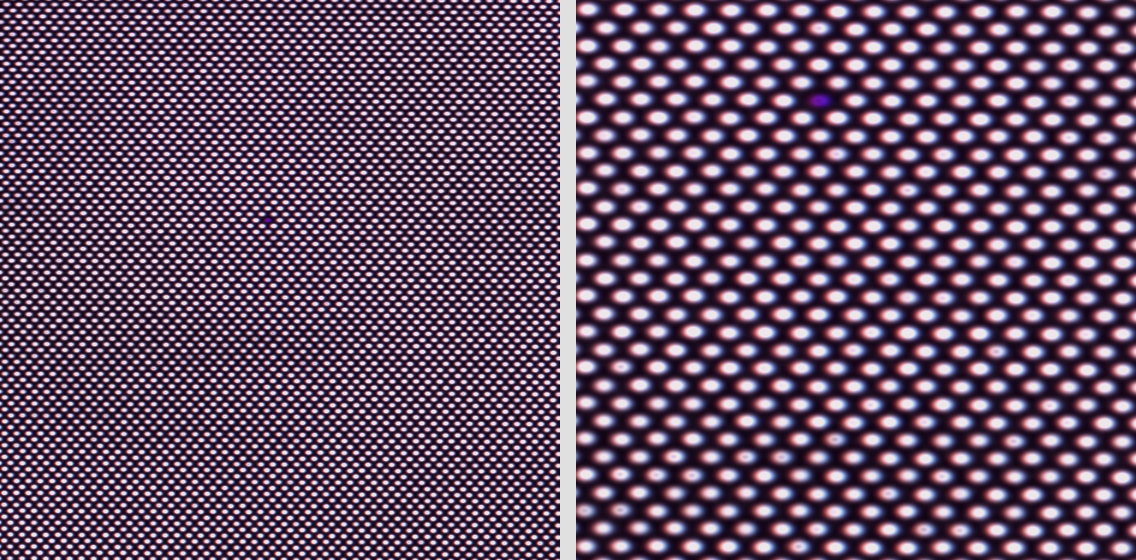
Left: the whole. Right: its middle third, enlarged.
This pattern is drawn by a Shadertoy shader. Its source:

```glsl
// Staggered lattice of small glowing oval lamps on a near-black violet ground.
// Each lamp is a soft ellipse evaluated per colour channel with a sideways
// offset, giving faint red and blue fringes; hashes and noise vary the lamps.

const vec2  GRID        = vec2(47.0, 94.0);    // lamps across, rows up
const vec2  PHASE       = vec2(0.03, -0.54);   // lattice offset in cells
const float TILT        = 0.005;               // lattice rotation, radians
const vec2  RADIUS_LOW  = vec2(0.255, 0.188);  // lamp radii at the bottom, in columns
const vec2  RADIUS_HIGH = vec2(0.295, 0.172);  // lamp radii at the top
const vec3  FRINGE      = vec3(-0.036, 0.006, 0.027); // channel offsets in x
const vec3  SPREAD      = vec3(1.01, 0.96, 0.99);     // channel radius scale
const float FALLOFF     = 2.7;                 // edge steepness
const float JITTER      = 0.035;               // lamp position wander
const float GRAIN       = 0.04;
const float ROW_VARIATION   = 0.10;            // brightness change between rows
const float BROAD_VARIATION = 0.26;            // slow brightness change
const vec3  GROUND      = vec3(0.068, 0.022, 0.065);
const vec3  GLOW        = vec3(0.030, 0.022, 0.065);
const vec3  LAMP        = vec3(1.04, 1.02, 1.02);
const vec3  PEAK        = vec3(0.93, 0.90, 0.92);
const vec3  FAULT_TINT  = vec3(0.34, 0.05, 0.62);
const vec2  FAULT_CELL  = vec2(22.0, 56.0);    // the one failing lamp

float hash(vec2 p) {
    vec3 q = fract(vec3(p.xyx) * 0.1031);
    q += dot(q, q.yzx + 33.33);
    return fract((q.x + q.y) * q.z);
}

float noise(vec2 p) {
    vec2 i = floor(p), f = fract(p);
    f = f * f * (3.0 - 2.0 * f);
    return mix(mix(hash(i), hash(i + vec2(1, 0)), f.x),
               mix(hash(i + vec2(0, 1)), hash(i + vec2(1, 1)), f.x), f.y);
}

// Soft ellipse profile for one colour channel
float lampProfile(vec2 q, vec2 radius) {
    return exp(-pow(length(q / radius), FALLOFF));
}

// Light of the nearest lamp in one row
vec3 rowLight(vec2 p, float row, vec2 radius, float fringeAmount) {
    float stagger = 0.5 * mod(row, 2.0);
    vec2 cell = vec2(floor(p.x + stagger), row);
    vec2 q = p - cell - 0.5 + vec2(stagger, 0.0);
    q.y *= GRID.x / GRID.y;

    // Glow is widest along the row
    vec2 spread = q * vec2(1.9, 4.2);
    vec3 glow = GLOW * exp(-dot(spread, spread));

    float seed = hash(cell + 17.0);
    q += JITTER * (vec2(seed, hash(cell + 71.0)) - 0.5);
    vec3 light;
    for (int c = 0; c < 3; c++) {
        vec2 shift = vec2(FRINGE[c] * fringeAmount, 0.0);
        light[c] = lampProfile(q - shift, radius * SPREAD[c]);
    }

    // Uneven brightness, with a dull spot in the heart of some lamps
    light *= LAMP * mix(0.92, 1.14, hash(cell + 5.0));
    light *= 1.0 + ROW_VARIATION * (hash(vec2(row, 9.0)) - 0.5);
    float dull = smoothstep(0.65, 1.0, seed) * 0.28;
    light *= 1.0 - dull * lampProfile(q + vec2(0.02, 0.0), radius * 0.38);
    if (cell == FAULT_CELL) light *= FAULT_TINT;
    return light + glow;
}

void mainImage(out vec4 fragColor, in vec2 fragCoord) {
    vec2 uv = fragCoord / iResolution.xy;
    float c = cos(TILT), s = sin(TILT);
    vec2 turned = mat2(c, s, -s, c) * (uv - 0.5) + 0.5;
    vec2 p = turned * GRID + PHASE;

    // Lamps grow rounder downward; radii never shrink below a pixel's blur
    vec2 radius = mix(RADIUS_LOW, RADIUS_HIGH, uv.y);
    float blur = 0.30 * GRID.x / iResolution.y;
    radius = sqrt(radius * radius + blur * blur);

    // Neighbouring rows overlap softly
    float broad = noise(uv * 4.0 + 3.0);
    float fringeAmount = mix(0.6, 1.4, broad);
    vec3 color = GROUND;
    for (int j = -1; j <= 1; j++)
        color += rowLight(p, floor(p.y) + float(j), radius, fringeAmount);

    // Slow brightness and violet drift, fine grain and saturation
    float drift = 0.6 * noise(uv * 3.0 + 8.0) + 0.4 * noise(uv * vec2(7.0, 13.0));
    color *= 1.0 + BROAD_VARIATION * (drift - 0.5);
    color *= mix(vec3(1.0), vec3(1.02, 0.96, 1.06), broad * uv.y);
    color += GRAIN * (noise(uv * 240.0) - 0.5);
    fragColor = vec4(clamp(color, vec3(0.0), PEAK), 1.0);
}
```
